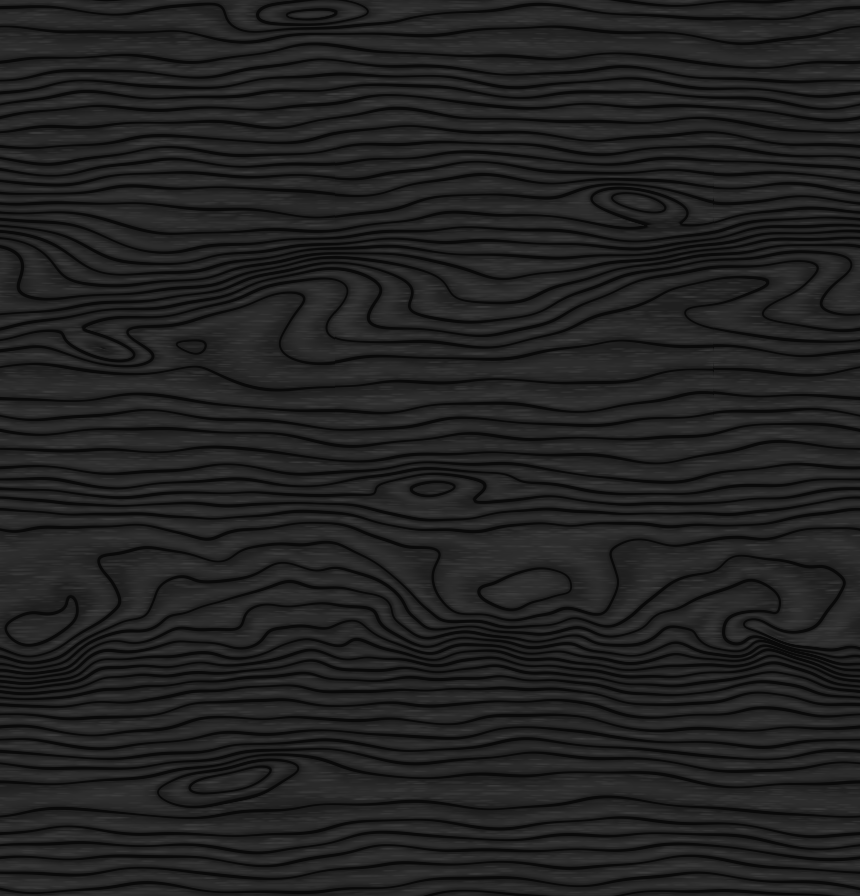
Give the GLSL for this texture, as a Shadertoy shader.

```glsl
const float TILE = 0.96;
const float TURN = 6.2831853 / TILE;
const float RING_COUNT = 58.0;
const vec3 GROOVE = vec3(0.035);
const vec3 SHADOW = vec3(0.1);
const vec3 WOOD = vec3(0.147);
const vec3 FIBRE = vec3(0.25);

float hash(vec2 p) {
    p = fract(p * vec2(0.1031, 0.1137));
    p += dot(p, p.yx + 33.33);
    return fract((p.x + p.y) * p.x * 97.0);
}

// Elongated bump that wraps sideways and leans by tilt
float bump(vec2 p, vec2 center, vec2 radius, float tilt) {
    vec2 d = p - center;
    d.x = mod(d.x + 0.5 * TILE, TILE) - 0.5 * TILE;
    d.y -= tilt * d.x;
    d /= radius;
    return exp(-dot(d, d));
}

// Long gentle waves, plus hooked folds inside one rough belt
vec2 warp(vec2 p, float beltY, float beltWidth) {
    float belt = (p.y - beltY) / beltWidth;
    belt = exp(-belt * belt);
    float x = p.x * TURN;
    float y = p.y;
    p.y += 0.007 * sin(x + 9.0 * y)
         + 0.005 * sin(3.0 * x + 23.0 * y + 1.0)
         + 0.0025 * sin(5.0 * x - 47.0 * y)
         + 0.0012 * sin(9.0 * x + 83.0 * y);
    float fold = x + belt * 0.10 * sin(72.0 * y + 2.0 * x);
    p.y += belt * (0.010 * sin(4.0 * fold + 1.3)
         + 0.005 * sin(9.0 * fold + 17.0 * y)
         + 0.0018 * sin(17.0 * fold - 31.0 * y));
    return p;
}

// Growth-ring height; whole numbers mark the grooves
float ringHeight(vec2 p) {
    vec2 q = warp(p, 0.32, 0.085);
    float h = RING_COUNT * q.y + 0.5 * sin(29.0 * q.y) + 0.25 * sin(67.0 * q.y + 2.0);

    // Broad swells: tongues above, chevrons in the rough belt
    for (int i = 0; i < 4; i++) {
        float n = float(i);
        float upper = mod(n, 2.0);
        vec2 center = vec2(TILE * fract(0.05 + 0.28 * n), mix(0.32, 0.68, upper) + 0.012 * (n - 1.5));
        vec2 radius = mix(vec2(0.16, 0.052), vec2(0.21, 0.047), upper);
        h += mix(5.4, -5.4, upper) * bump(q, center, radius, 0.2 * upper);
    }

    // Small closed knots
    for (int i = 0; i < 6; i++) {
        float n = float(i);
        float jitter = hash(vec2(n, 7.0)) - 0.5;
        vec2 center = vec2(TILE * fract(0.27 + 0.618 * n), (n + 0.75) / 6.0 + 0.04 * jitter);
        vec2 radius = vec2(0.07 + 0.03 * jitter, 0.018);
        h += (mod(n, 2.0) * 2.0 - 1.0) * 3.1 * bump(q, center, radius, 0.12 * jitter);
    }
    return h;
}

// Short soft dashes, one per long thin cell
float fibres(vec2 p, vec2 cell, float seed) {
    vec2 g = p / cell;
    float row = floor(g.y);
    g.x += 9.0 * hash(vec2(row, seed));
    vec2 id = vec2(floor(g.x), row + seed);
    vec2 f = fract(g);
    float span = smoothstep(0.0, 0.3, f.x) * smoothstep(1.0, 0.6, f.x);
    float thick = smoothstep(0.0, 0.4, f.y) * smoothstep(1.0, 0.6, f.y);
    float strength = hash(id);
    return span * thick * strength * strength;
}

void mainImage(out vec4 fragColor, in vec2 fragCoord) {
    vec2 p = fragCoord / iResolution.y;
    float pixel = 1.0 / iResolution.y;

    // Distance to the nearest groove from height and slope
    float e = 0.0005;
    float h = ringHeight(p);
    vec2 slope = vec2(ringHeight(p + vec2(e, 0.0)), ringHeight(p + vec2(0.0, e))) - h;
    float steepness = max(length(slope) / e, 4.0);
    float dist = abs(fract(h + 0.5) - 0.5) / steepness;

    // Satin wood with fine horizontal fibres
    vec2 grain = vec2(p.x, p.y + 0.003 * sin(TURN * p.x + 9.0 * p.y));
    float streak = 0.6 * fibres(grain, vec2(0.045, 0.0042), 3.0)
                 + 0.5 * fibres(grain, vec2(0.021, 0.0027), 41.0);
    float sheen = sin(6.2831853 * fract(h) - 1.0);
    float patches = sin(2.0 * TURN * p.x + 4.0 * sin(11.0 * p.y)) * sin(19.0 * p.y + 3.0 * sin(TURN * p.x));
    vec3 color = WOOD * (1.0 + 0.17 * sheen + 0.07 * patches);
    color = mix(color, FIBRE, 0.8 * streak);

    // Soft shadow beside each dark groove
    float lit = smoothstep(0.001, 0.005, dist);
    color = mix(SHADOW, color, 0.3 + 0.7 * lit);
    float halfWidth = 0.0013 + 0.0004 * sin(5.0 * TURN * p.x + 3.0 * h);
    float groove = 1.0 - smoothstep(halfWidth - 0.6 * pixel, halfWidth + 0.7 * pixel, dist);
    color = mix(color, GROOVE, groove);

    fragColor = vec4(color, 1.0);
}
```
